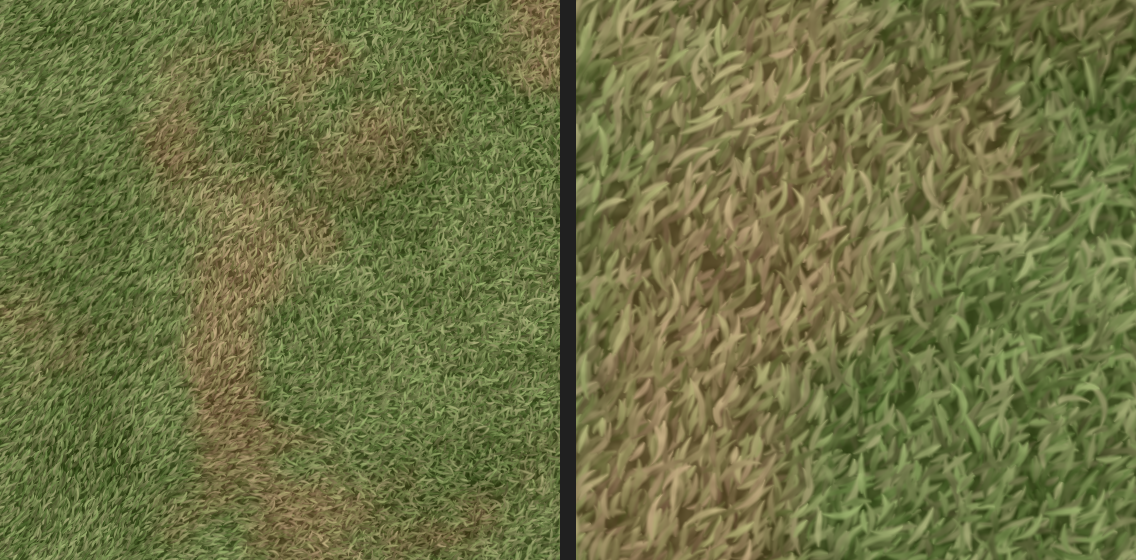
Left, the full canvas; right, a detail of the centre.
Reproduce this texture procedurally as a three.js fragment shader.

```glsl
varying vec2 vUv;

// Colours
const vec3 SHADE_GREEN = vec3(0.16, 0.22, 0.06);
const vec3 SUNLIT_GREEN = vec3(0.56, 0.61, 0.39);
const vec3 DRY_TINT = vec3(0.11, 0.0, 0.04);
const vec3 HUE_TINT = vec3(0.06, -0.02, 0.05);

// Blades, sized in cells of the scatter grid
const int LAYERS = 12;
const float CELLS = 50.0;
const float MIN_REACH = 0.3;
const float MAX_REACH = 0.8;
const float HALF_WIDTH = 0.1;
const float MAX_BEND = 0.7;
const float LEAN = 0.6;
const float LEAN_DRIFT = 1.6;
const float SPREAD_LEFT = 0.9;
const float SPREAD_RIGHT = 2.4;
const float SHARP_EDGE = 0.06;
const float SOFT_EDGE = 0.11;

// Tones, 0 for shade and 1 for full sun
const float SOIL_TONE = 0.16;
const float BLADE_TONE = 0.6;
const float TONE_SPREAD = 0.68;
const float LAYER_LIGHT = 0.3;
const float TIP_LIGHT = 0.12;
const float CLUMP_CONTRAST = 0.4;
const float GRAIN_CONTRAST = 0.26;

float hash(vec2 p) {
  return fract(sin(dot(p, vec2(127.1, 311.7))) * 43758.5453);
}

vec2 hash2(vec2 p) {
  return vec2(hash(p), hash(p + vec2(37.43, 11.87)));
}

float noise(vec2 p) {
  vec2 i = floor(p);
  vec2 f = fract(p);
  f = f * f * (3.0 - 2.0 * f);
  float low = mix(hash(i), hash(i + vec2(1.0, 0.0)), f.x);
  float high = mix(hash(i + vec2(0.0, 1.0)), hash(i + vec2(1.0, 1.0)), f.x);
  return mix(low, high, f.y);
}

float fbm(vec2 p) {
  float sum = 0.0;
  float weight = 0.5;
  for (int i = 0; i < 4; i++) {
    sum += weight * noise(p);
    p = p * 2.03 + vec2(5.2, 1.7);
    weight *= 0.5;
  }
  return sum / 0.9375;
}

// Position along a curved blade from -1 to 1, and its coverage
vec2 blade(vec2 p, float angle, float reach, float bend, float edge) {
  float c = cos(angle);
  float s = sin(angle);
  vec2 q = vec2(c * p.x + s * p.y, c * p.y - s * p.x);
  q.y += bend * q.x * q.x;
  float along = q.x / reach;
  float width = HALF_WIDTH * (1.0 - along * along);
  float cover = 1.0 - smoothstep(-edge, edge, abs(q.y) - width);
  cover *= 1.0 - smoothstep(0.85, 1.0, abs(along));
  return vec2(along, cover);
}

// Tone and hue of the turf, painted from the back layer to the front
vec2 turf(vec2 uv) {
  float lean = LEAN + LEAN_DRIFT * (noise(uv * 3.0 + 4.6) - 0.5);
  float spread = mix(SPREAD_LEFT, SPREAD_RIGHT, smoothstep(0.1, 0.8, uv.x));
  float edge = mix(SHARP_EDGE, SOFT_EDGE, noise(uv * 4.0 + 8.3));
  vec2 result = vec2(SOIL_TONE, 0.0);

  for (int layer = 0; layer < LAYERS; layer++) {
    float height = float(layer) / float(LAYERS - 1);
    vec2 seed = hash2(vec2(float(layer) + 0.37, 2.61));
    vec2 p = uv * CELLS + seed;
    vec2 cell = floor(p);
    for (int y = -1; y <= 1; y++) {
      for (int x = -1; x <= 1; x++) {
        vec2 corner = cell + vec2(float(x), float(y));
        vec2 id = corner + seed * 91.0;
        vec2 place = hash2(id);
        vec2 shape = hash2(id + 3.71);
        vec2 look = hash2(id + 7.19);
        float angle = lean + spread * (shape.x - 0.5);
        float reach = mix(MIN_REACH, MAX_REACH, shape.y);
        float bend = MAX_BEND * (2.0 * fract(place.x * 7.0) - 1.0);
        vec2 b = blade(p - corner - place, angle, reach, bend, edge);
        float tone = BLADE_TONE + TONE_SPREAD * (look.x - 0.5)
          + LAYER_LIGHT * (height - 0.5) + TIP_LIGHT * b.x;
        result = mix(result, vec2(tone, look.y - 0.5), b.y);
      }
    }
  }
  return result;
}

void main() {
  vec2 grass = turf(vUv);

  // Clumps and fine grain vary the light
  float tone = grass.x + CLUMP_CONTRAST * (fbm(vUv * 9.0 + 2.4) - 0.5);
  tone += GRAIN_CONTRAST * (noise(vUv * 190.0) - 0.5);
  vec3 color = mix(SHADE_GREEN, SUNLIT_GREEN, clamp(tone, -0.2, 1.2));

  // Worn patches turn brown
  float dry = smoothstep(0.54, 0.76, fbm(vUv * 3.6 + 13.7));
  color += DRY_TINT * dry + HUE_TINT * grass.y;

  gl_FragColor = vec4(clamp(color, 0.0, 1.0), 1.0);
}
```
